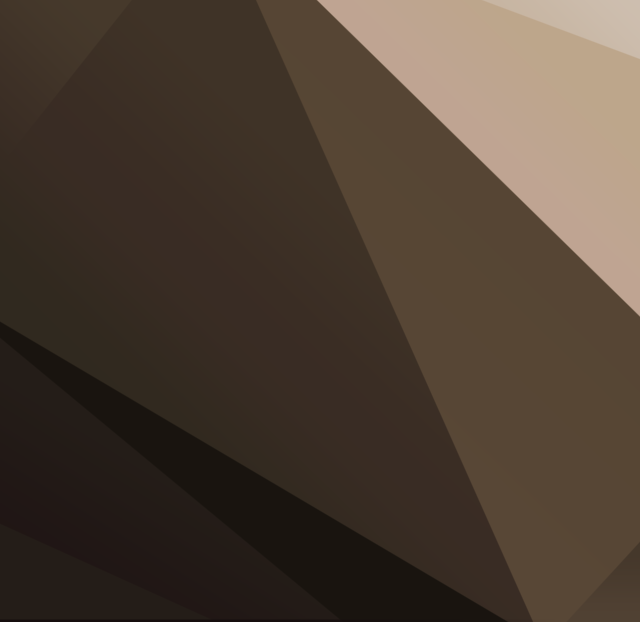
Give the GLSL for this background, as a Shadertoy shader.

```glsl
// Draws a low-poly backdrop of softly shaded brown and cream facets.

// Facet colours: each pair is the dark and bright end of a gradient
const vec3 UMBER_LOW   = vec3(0.190, 0.160, 0.120);
const vec3 UMBER_MID   = vec3(0.225, 0.173, 0.140);
const vec3 UMBER_HIGH  = vec3(0.248, 0.200, 0.152);
const vec3 CORNER_GLOW = vec3(0.275, 0.225, 0.170);
const vec3 BROWN_LOW   = vec3(0.345, 0.278, 0.212);
const vec3 BROWN_HIGH  = vec3(0.338, 0.272, 0.202);
const vec3 ROSE        = vec3(0.748, 0.645, 0.572);
const vec3 TAN         = vec3(0.742, 0.650, 0.545);
const vec3 CREAM_LOW   = vec3(0.780, 0.710, 0.635);
const vec3 CREAM_HIGH  = vec3(0.805, 0.745, 0.685);
const vec3 INK         = vec3(0.098, 0.080, 0.060);
const vec3 PLUM        = vec3(0.125, 0.086, 0.080);
const vec3 SOOT        = vec3(0.142, 0.114, 0.094);
const vec3 SHADE_LOW   = vec3(0.315, 0.255, 0.200);
const vec3 SHADE_HIGH  = vec3(0.270, 0.218, 0.168);
const vec3 RIM         = vec3(0.085, 0.055, 0.055);

// Facet edges as two end points (xy, zw) in canvas units
const vec4 CORNER_EDGE = vec4(0.072, 0.826, 0.206, 1.000);
const vec4 BROWN_EDGE  = vec4(0.833, 0.000, 0.400, 1.000);
const vec4 ROSE_EDGE   = vec4(1.000, 0.491, 0.495, 1.000);
const vec4 CREAM_EDGE  = vec4(1.000, 0.905, 0.753, 1.000);
const vec4 INK_EDGE    = vec4(0.000, 0.483, 0.794, 0.000);
const vec4 PLUM_EDGE   = vec4(0.000, 0.457, 0.536, 0.000);
const vec4 SOOT_EDGE   = vec4(0.000, 0.158, 0.339, 0.000);
const vec4 SHADE_EDGE  = vec4(0.885, 0.000, 1.000, 0.129);

const float EDGE_SOFTNESS = 0.0014; // half width, in canvas heights
const float RIM_HEIGHT    = 0.004;

// Smooth coverage of the half plane to the right of a directed edge
float rightOf(vec2 uv, vec4 edge) {
    vec2 scale = vec2(iResolution.x / iResolution.y, 1.0);
    vec2 along = normalize((edge.zw - edge.xy) * scale);
    vec2 offset = (uv - edge.xy) * scale;
    float dist = dot(offset, vec2(along.y, -along.x));
    return smoothstep(-EDGE_SOFTNESS, EDGE_SOFTNESS, dist);
}

vec3 gradient(vec3 low, vec3 high, float start, float end, float t) {
    return mix(low, high, smoothstep(start, end, t));
}

void mainImage(out vec4 fragColor, in vec2 fragCoord) {
    vec2 uv = fragCoord / iResolution.xy;
    float diagonal = uv.x + uv.y;

    // Large umber facet and the glow that fades out of the top left
    vec3 umber = gradient(UMBER_LOW, UMBER_MID, 0.55, 0.88, diagonal);
    umber = gradient(umber, UMBER_HIGH, 0.88, 1.25, diagonal);
    vec3 color = umber;
    vec3 corner = gradient(umber, CORNER_GLOW, 0.72, 1.18, diagonal);
    color = mix(color, corner, 1.0 - rightOf(uv, CORNER_EDGE));

    // Brown, rose and cream facets stacked towards the upper right
    vec3 brown = gradient(BROWN_LOW, BROWN_HIGH, 0.8, 1.5, diagonal);
    color = mix(color, brown, rightOf(uv, BROWN_EDGE));
    vec3 shade = gradient(SHADE_LOW, SHADE_HIGH, 0.0, 0.12, uv.y);
    color = mix(color, shade, rightOf(uv, SHADE_EDGE));
    vec3 rose = gradient(ROSE, TAN, 1.53, 1.80, diagonal);
    color = mix(color, rose, rightOf(uv, ROSE_EDGE));
    vec3 cream = gradient(CREAM_LOW, CREAM_HIGH, 1.75, 2.0, diagonal);
    color = mix(color, cream, rightOf(uv, CREAM_EDGE));

    // Dark facets stacked towards the lower left
    color = mix(color, INK, rightOf(uv, INK_EDGE));
    vec3 plum = gradient(PLUM, SOOT, 0.14, 0.44, 0.65 * uv.x + uv.y);
    color = mix(color, plum, rightOf(uv, PLUM_EDGE));
    color = mix(color, SOOT, rightOf(uv, SOOT_EDGE));

    // Thin dark rim that fades out along the bottom
    float rim = 1.0 - smoothstep(0.5 * RIM_HEIGHT, 1.5 * RIM_HEIGHT, uv.y);
    color = mix(color, RIM, rim * (1.0 - smoothstep(0.4, 0.9, uv.x)));

    fragColor = vec4(color, 1.0);
}
```
